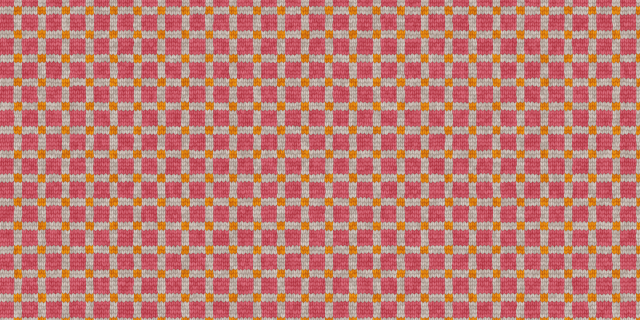
Reproduce this pattern procedurally as a Shadertoy shader.

```glsl
// Knitted check: rose blocks between pale bands, with amber squares where the bands cross.

const float PERIOD = 0.0748;               // one check, in canvas heights
const vec2 ORIGIN = vec2(0.0432, 0.9547);  // lower left corner of one amber square
const float STITCHES = 6.0;                // stitches along each side of a check
const float BAND = 2.0;                    // stitches across a pale band
const float SLANT = 0.9;                   // rise of the two legs of a stitch
const int SAMPLES = 4;                     // antialiasing samples per axis

float hash(vec2 p) {
    p = fract(p * vec2(0.1031, 0.1137));
    p += dot(p, p.yx + 33.33);
    return fract((p.x + p.y) * p.x * 91.7);
}

float noise(vec2 p) {
    vec2 cell = floor(p), f = fract(p);
    f = f * f * (3.0 - 2.0 * f);
    float low = mix(hash(cell), hash(cell + vec2(1, 0)), f.x);
    float high = mix(hash(cell + vec2(0, 1)), hash(cell + vec2(1, 1)), f.x);
    return mix(low, high, f.y);
}

// Yarn colour of a stitch, from shadow (0) to highlight (1)
vec3 yarn(vec2 stitch, float light) {
    vec2 band = step(mod(stitch, STITCHES), vec2(BAND - 0.5));
    vec3 rose = mix(vec3(0.66, 0.16, 0.21), vec3(0.87, 0.46, 0.52), light);
    vec3 pale = mix(vec3(0.58, 0.50, 0.46), vec3(0.86, 0.82, 0.79), light);
    vec3 amber = mix(vec3(0.70, 0.30, 0.05), vec3(0.95, 0.62, 0.08), light);
    return mix(mix(rose, pale, max(band.x, band.y)), amber, band.x * band.y);
}

vec3 knit(vec2 uv) {
    vec2 p = (uv - ORIGIN) / PERIOD * STITCHES;

    // Uneven tension in the yarn
    p += 0.3 * (vec2(noise(p * 0.7 + 150.0), noise(p * 0.7 + 270.0)) - 0.5);

    // Slanted legs meet in a V at the middle of each stitch
    float across = abs(fract(p.x) - 0.5);
    p.y -= SLANT * (across - 0.25);
    vec2 stitch = floor(p);
    float along = fract(p.y) - 0.5;

    // Rounded strands, dark in the gaps, with fibre and per-stitch variation
    float leg = (across - 0.25) * 4.0;
    float dome = (1.0 - 0.65 * leg * leg) * (1.0 - 2.6 * along * along);
    float fibre = noise(p * vec2(5.0, 3.0) + 400.0) - 0.5;
    float tone = hash(stitch + 500.0) - 0.5;
    float light = dome * 0.95 - 0.06 + 0.25 * fibre + 0.3 * tone;
    return yarn(stitch, clamp(light, 0.0, 1.0));
}

void mainImage(out vec4 fragColor, in vec2 fragCoord) {
    vec3 sum = vec3(0.0);
    for (int j = 0; j < SAMPLES; j++) {
        for (int i = 0; i < SAMPLES; i++) {
            vec2 offset = (vec2(i, j) + 0.5) / float(SAMPLES) - 0.5;
            sum += knit((fragCoord + offset) / iResolution.y);
        }
    }
    fragColor = vec4(sum / float(SAMPLES * SAMPLES), 1.0);
}
```
